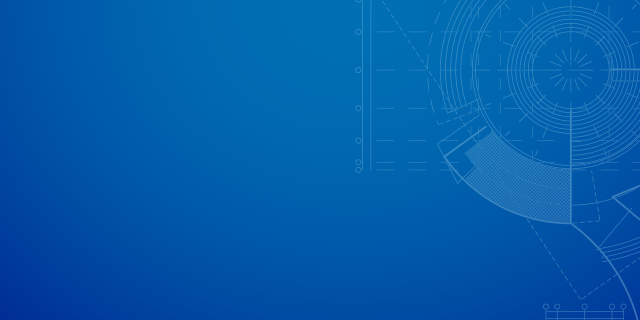
Give the GLSL for this background, as a WebGL 1 fragment shader.

```glsl
precision highp float;

uniform vec2 u_resolution;

// Drawing units: 100 per canvas height, y pointing down
const float UNITS = 100.0;
const float PI = 3.14159265;
const vec3 INK = vec3(0.55, 0.76, 0.88);
const float INK_STRENGTH = 0.4;
const float HATCH_STRENGTH = 0.42;
const float THIN = 0.22;
const float THICK = 0.55;
const vec2 GLOW_CENTER = vec2(110.0, 0.0);
const vec2 GLOW_SIZE = vec2(130.0, 110.0);
const float GLOW_GREEN = 0.435;
const float GLOW_FALLOFF = 0.17;
const vec2 HUB = vec2(178.4, 21.9);
const float HUB_RADIUS = 31.2;
const vec2 CURVE_CENTER = vec2(145.8, 114.6);
const float CURVE_RADIUS = 55.4;
const float MARGIN_X = 112.0;
const float SCALE_X = 182.7;
const float SCALE_HALF = 12.1;

float pixel;

float inside(float d) {
  return clamp(d / pixel + 0.5, 0.0, 1.0);
}

float stroke(float d, float width) {
  return inside(0.5 * width - abs(d));
}

float span(float t, float lo, float hi) {
  return inside(t - lo) * inside(hi - t);
}

float dash(float t, float period, float fill) {
  return inside((0.5 * fill - abs(fract(t / period) - 0.5)) * period);
}

float segment(vec2 p, vec2 a, vec2 b, float width) {
  vec2 ab = b - a;
  float t = clamp(dot(p - a, ab) / dot(ab, ab), 0.0, 1.0);
  return stroke(length(p - a - ab * t), width);
}

float dashedSegment(vec2 p, vec2 a, vec2 b) {
  return segment(p, a, b, THIN) * dash(dot(p - a, normalize(b - a)), 2.4, 0.68);
}

// Evenly spaced concentric rings from radius lo to hi
float rings(float r, float lo, float hi, float spacing) {
  float nearest = clamp(floor((r - lo) / spacing + 0.5) * spacing, 0.0, hi - lo);
  return stroke(r - lo - nearest, THIN);
}

float sector(float angle, float r, float lo, float hi) {
  return span(angle * r, lo * r, hi * r);
}

float axisGrid(vec2 p) {
  float ink = 0.0;
  for (int i = -4; i <= 4; i++) {
    vec2 axis = HUB + HUB_RADIUS * sin(float(i) * PI / 8.0);
    float row = stroke(p.y - axis.y, THIN) * span(p.x, 115.5, 200.0) * dash(p.x - 115.5, 10.0, 0.55);
    float column = stroke(p.x - axis.x, THIN) * span(p.y, 0.0, 53.1) * dash(p.y, 7.5, 0.5);
    float bubble = stroke(length(p - vec2(MARGIN_X, axis.y)) - 0.8, THIN);
    ink = max(ink, max(0.8 * max(row, column), bubble));
  }
  float rails = max(stroke(p.x - 113.3, THIN), stroke(p.x - 115.9, THIN));
  return max(ink, rails * span(p.y, 0.0, 53.1));
}

float scaleBar(vec2 p) {
  float ink = max(stroke(p.y - 97.4, THIN), stroke(p.y - 99.5, THIN))
    * inside(SCALE_HALF - abs(p.x - SCALE_X));
  for (int i = -2; i <= 2; i++) {
    float x = SCALE_X + SCALE_HALF * sin(float(i) * PI / 4.0);
    ink = max(ink, stroke(length(p - vec2(x, 95.8)) - 0.8, THIN));
    ink = max(ink, segment(p, vec2(x, 96.6), vec2(x, 100.0), THIN));
  }
  return ink;
}

float rotunda(vec2 p, float r, float a) {
  float ink = rings(r, 12.0, 19.8, 1.3);
  ink = max(ink, rings(r, 29.8, 30.8, 1.0));
  ink = max(ink, rings(r, 21.0, 29.4, 1.4) * sector(a, r, 0.0, 0.5 * PI));
  ink = max(ink, rings(r, 34.4, 40.8, 1.6) * sector(a, r, 2.8, 4.2));
  ink = max(ink, stroke(r - 44.8, THIN) * sector(a, r, 2.75, 3.8) * dash(a * r, 7.0, 0.6));
  // Spokes and the curved wing
  float spoke = abs(fract(a * 8.0 / PI + 0.5) - 0.5) * r * PI / 8.0;
  ink = max(ink, stroke(spoke, THIN) * span(r, 1.0, 29.0) * dash(r - 1.0, 8.0, 0.5));
  ink = max(ink, rings(r, 31.2, 37.2, 6.0) * sector(a, r, 0.5 * PI, 2.5));
  ink = max(ink, stroke(r - 42.2, THIN) * sector(a, r, 1.05, 2.4));
  ink = max(ink, stroke(r - 47.9, THICK) * sector(a, r, 0.5 * PI, 2.54));
  return max(ink, rings(r, 56.5, 60.7, 1.4) * sector(a, r, 0.0, 1.41));
}

float walls(vec2 p) {
  float ink = segment(p, vec2(HUB.x, 34.4), vec2(HUB.x, 69.8), THICK);
  ink = max(ink, stroke(length(p - CURVE_CENTER) - CURVE_RADIUS, THICK) * inside(p.x - HUB.x));
  ink = max(ink, segment(p, vec2(191.4, 61.5), vec2(201.0, 57.6), THICK));
  ink = max(ink, segment(p, vec2(191.4, 61.5), vec2(201.0, 69.5), THICK));
  ink = max(ink, segment(p, vec2(186.5, 78.1), vec2(197.4, 65.1), THIN));
  ink = max(ink, segment(p, vec2(138.8, 49.0), vec2(151.8, 39.6), THICK));
  ink = max(ink, segment(p, vec2(136.7, 45.0), vec2(149.7, 36.0), THIN));
  ink = max(ink, segment(p, vec2(136.7, 45.0), vec2(143.0, 57.3), THIN));
  ink = max(ink, segment(p, vec2(143.0, 57.3), vec2(152.3, 48.2), THIN));
  ink = max(ink, segment(p, vec2(140.1, 35.2), vec2(150.3, 30.7), THIN));
  ink = max(ink, segment(p, vec2(191.0, 21.7), vec2(201.0, 21.7), THICK));
  ink = max(ink, segment(p, vec2(191.0, 19.0), vec2(191.0, 25.3), THIN));
  ink = max(ink, segment(p, vec2(191.0, 25.3), vec2(201.0, 25.3), THIN));
  // Dashed sight lines
  ink = max(ink, dashedSegment(p, vec2(119.3, 0.0), vec2(181.5, 93.7)));
  ink = max(ink, dashedSegment(p, vec2(181.5, 93.7), vec2(201.0, 79.8)));
  ink = max(ink, dashedSegment(p, vec2(136.7, 39.1), vec2(150.5, 33.9)));
  ink = max(ink, dashedSegment(p, vec2(187.5, 69.0), vec2(184.9, 53.4)));
  return max(ink, dashedSegment(p, vec2(HUB.x, 69.8), vec2(187.5, 69.0)));
}

float hatch(vec2 p, float r, float a) {
  float area = span(r, 31.2, 42.2) * sector(a, r, 0.5 * PI, 2.48);
  area = max(area, span(r, 42.2, 47.9) * sector(a, r, 0.5 * PI, 2.34));
  return area * (0.5 + 0.3 * sin(p.x * 6.0) * sin(p.y * 6.0));
}

void main() {
  pixel = UNITS / u_resolution.y;
  vec2 p = gl_FragCoord.xy * pixel;
  p.y = UNITS - p.y;
  vec2 q = p - HUB;
  float r = length(q);
  float a = mod(atan(q.y, q.x), 2.0 * PI);

  // Blue glow from the top
  vec2 g = (p - GLOW_CENTER) / GLOW_SIZE;
  float green = GLOW_GREEN - GLOW_FALLOFF * dot(g, g);
  vec3 color = vec3(0.0, green, 0.5 + 0.47 * green);

  // Drafting ink
  float ink = max(max(axisGrid(p), scaleBar(p)), max(rotunda(p, r, a), walls(p)));
  float cover = max(ink * INK_STRENGTH, hatch(p, r, a) * HATCH_STRENGTH);
  gl_FragColor = vec4(mix(color, INK, cover), 1.0);
}
```
